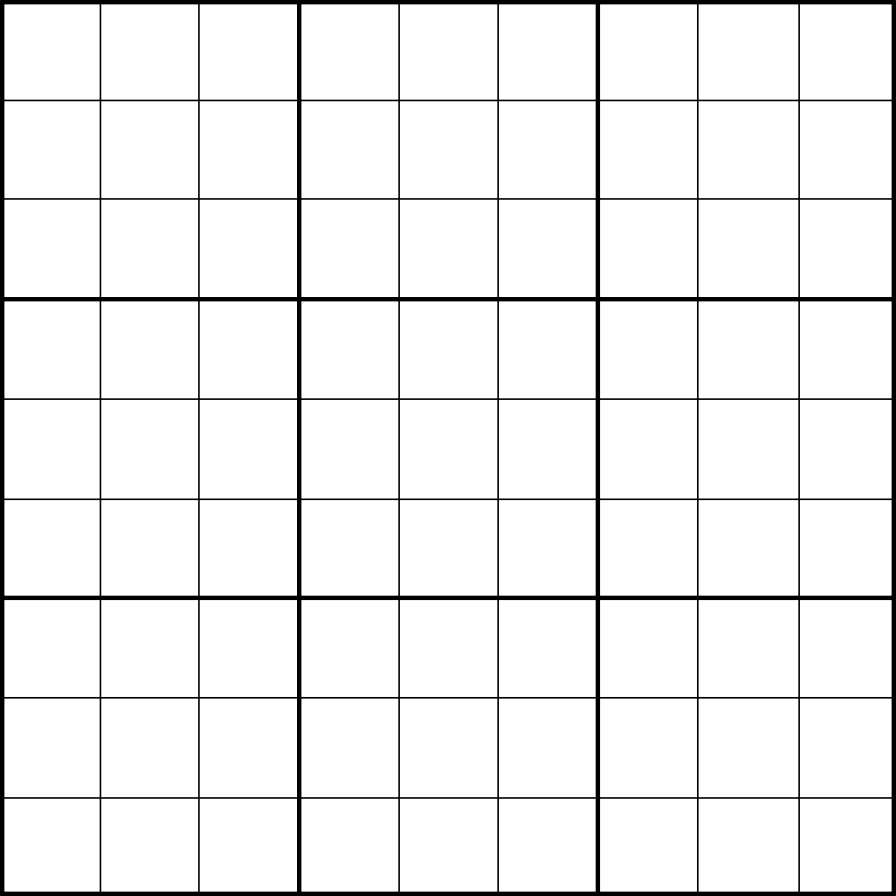
Give the GLSL for this pattern, as a WebGL 1 fragment shader.

```glsl
precision highp float;

uniform vec2 u_resolution;

// Layout, as fractions of the canvas
const float BLOCKS = 3.0;
const float CELLS_PER_BLOCK = 3.0;
const float THIN_WIDTH = 0.0018;
const float THICK_WIDTH = 0.0049;
const float FRAME_WIDTH = 0.0049;

// Small departures from even spacing, one entry per block
const float THICK_NUDGE = 0.0006;
const float FIRST_NUDGE = 0.0010;
const vec3 SECOND_NUDGE_X = vec3(-0.0002, 0.0004, 0.0030);
const vec3 SECOND_NUDGE_Y = vec3(-0.0002, 0.0017, 0.0017);

const vec3 PAPER = vec3(1.0);
const vec3 INK = vec3(0.0);

// Share of the pixel covered by a line, separately along each axis
vec2 lineCoverage(vec2 p, vec2 center, float width, vec2 pixel) {
  vec2 low = max(p - 0.5 * pixel, center - 0.5 * width);
  vec2 high = min(p + 0.5 * pixel, center + 0.5 * width);
  return clamp((high - low) / pixel, 0.0, 1.0);
}

// Pick the entry of v that belongs to a block
float entryOf(vec3 v, float block) {
  return block < 0.5 ? v.x : (block < 1.5 ? v.y : v.z);
}

void main() {
  vec2 pixel = 1.0 / u_resolution;
  vec2 p = gl_FragCoord.xy * pixel;
  p.y = 1.0 - p.y; // blocks are counted from the top left

  float blockSize = 1.0 / BLOCKS;
  float cellSize = blockSize / CELLS_PER_BLOCK;

  // Outer frame, lying inside the canvas edges
  vec2 ink = lineCoverage(p, vec2(0.5 * FRAME_WIDTH), FRAME_WIDTH, pixel);
  ink = max(ink, lineCoverage(p, vec2(1.0 - 0.5 * FRAME_WIDTH), FRAME_WIDTH, pixel));

  for (int i = 0; i < 3; i++) {
    float block = float(i);
    float start = block * blockSize;

    // Two thin cell lines inside each block
    vec2 first = vec2(start + cellSize + FIRST_NUDGE);
    vec2 second = start + 2.0 * cellSize
      + vec2(entryOf(SECOND_NUDGE_X, block), entryOf(SECOND_NUDGE_Y, block));
    ink = max(ink, lineCoverage(p, first, THIN_WIDTH, pixel));
    ink = max(ink, lineCoverage(p, second, THIN_WIDTH, pixel));

    // Thick line between neighbouring blocks
    if (i > 0) {
      ink = max(ink, lineCoverage(p, vec2(start + THICK_NUDGE), THICK_WIDTH, pixel));
    }
  }

  // Union of vertical and horizontal lines
  float coverage = 1.0 - (1.0 - ink.x) * (1.0 - ink.y);
  gl_FragColor = vec4(mix(PAPER, INK, coverage), 1.0);
}
```
